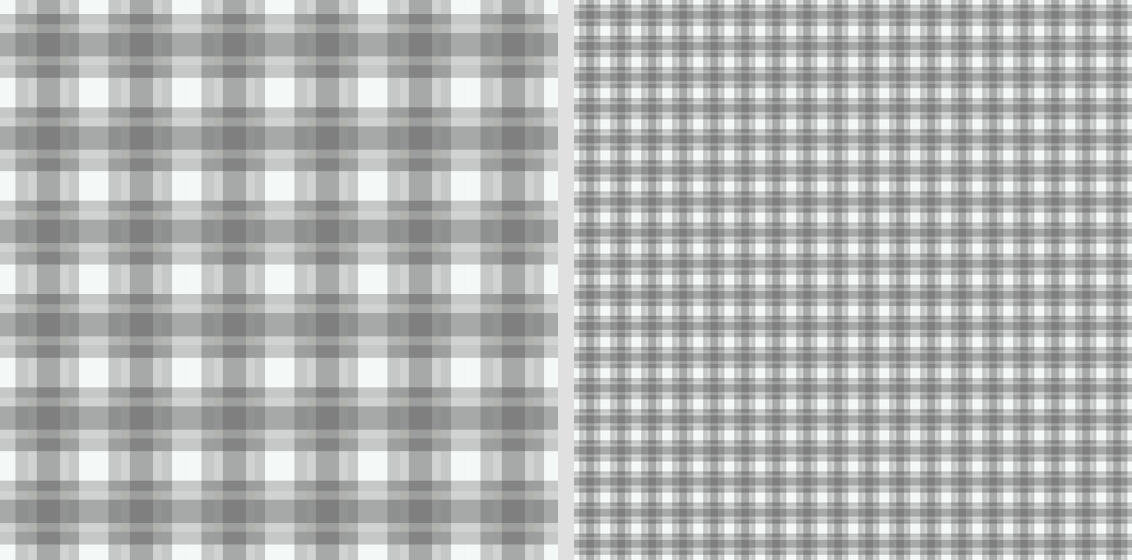
Left: one tile. Right: repeated 3 by 3.
Reproduce this pattern procedurally as a WebGL 1 fragment shader.

```glsl
precision highp float;

// Grey gingham plaid: translucent three-tone bands woven over a pale ground.

uniform vec2 u_resolution;

const vec2 REPEATS = vec2(6.0, 6.0);

// Start and end of the nested bands within one repeat.
const vec2 OUTER_BAND = vec2(0.166, 0.850);
const vec2 MIDDLE_BAND = vec2(0.302, 0.740);
const vec2 CORE_BAND = vec2(0.396, 0.646);

// Grey where bands cross: one line per horizontal band,
// one entry per vertical band, both as ground, outer, middle, core.
const mat4 CROSSING_GREY = mat4(
  0.967, 0.780, 0.823, 0.658,
  0.780, 0.620, 0.615, 0.518,
  0.823, 0.710, 0.695, 0.615,
  0.658, 0.560, 0.575, 0.498);

const vec3 COOL_TINT = vec3(-0.022, 0.012, 0.004);  // grows with lightness
const vec3 WARM_TINT = vec3(0.002, 0.002, -0.012);  // where middle bands cross

// Faint vertical crease on the pale ground.
const float CREASE_COUNT = 2.0;
const float CREASE_POSITION = 0.667;
const float CREASE_WIDTH = 0.0013;
const float CREASE_DEPTH = 0.018;

// Coverage of an interval at t, smoothed over one pixel.
float band(float t, vec2 span, float pixel) {
  vec2 edge = clamp((t - span) / pixel + 0.5, 0.0, 1.0);
  return edge.x - edge.y;
}

// Shares of ground, outer, middle and core at t; they sum to one.
vec4 bandWeights(float t, float pixel) {
  float outer = band(t, OUTER_BAND, pixel);
  float middle = band(t, MIDDLE_BAND, pixel);
  float core = band(t, CORE_BAND, pixel);
  return vec4(1.0 - outer, outer - middle, middle - core, core);
}

float crease(float x, float pixel) {
  float offset = abs(fract(x * CREASE_COUNT) - CREASE_POSITION) / CREASE_COUNT;
  return clamp((0.5 * CREASE_WIDTH - offset) / pixel + 0.5, 0.0, 1.0);
}

void main() {
  vec2 uv = gl_FragCoord.xy / u_resolution;
  vec2 cell = fract(uv * REPEATS);
  vec2 pixel = REPEATS / u_resolution;

  // Weave the two sets of bands.
  vec4 vertical = bandWeights(cell.x, pixel.x);
  vec4 horizontal = bandWeights(cell.y, pixel.y);
  float grey = dot(vertical, CROSSING_GREY * horizontal);

  // Wear and tint.
  grey -= CREASE_DEPTH * horizontal.x * crease(uv.x, 1.0 / u_resolution.x);
  vec3 color = vec3(grey) + COOL_TINT * max(grey - 0.5, 0.0);
  color += WARM_TINT * vertical.z * horizontal.z;

  gl_FragColor = vec4(color, 1.0);
}
```
